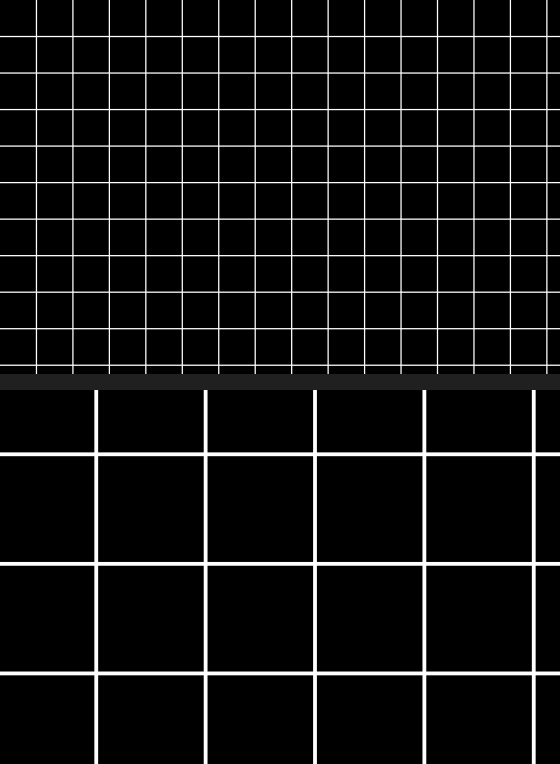
Top: the whole. Bottom: its middle third, enlarged.
Reproduce this pattern procedurally as a WebGL 2 fragment shader.

```glsl
#version 300 es
precision highp float;

uniform vec2 u_resolution;
out vec4 fragColor;

// Box-filtered coverage of a line, per axis; all lengths in cells
vec2 lineCoverage(vec2 cell, vec2 pixel, float halfWidth) {
    vec2 nearestLine = max(floor(cell + 0.5), 1.0); // no line on the outer edge
    vec2 d = abs(cell - nearestLine);
    vec2 low = max(d - 0.5 * pixel, vec2(-halfWidth));
    vec2 high = min(d + 0.5 * pixel, vec2(halfWidth));
    return clamp((high - low) / pixel, 0.0, 1.0);
}

void main() {
    // Cells counted from the upper left corner
    vec2 cellsAcross = vec2(15.36, 10.24);
    vec2 uv = gl_FragCoord.xy / u_resolution;
    vec2 cell = vec2(uv.x, 1.0 - uv.y) * cellsAcross;
    vec2 pixel = cellsAcross / u_resolution;

    // Union of the vertical and horizontal lines
    vec2 cover = lineCoverage(cell, pixel, 0.0174);
    float grid = 1.0 - (1.0 - cover.x) * (1.0 - cover.y);

    vec3 background = vec3(0.0);
    vec3 lineColor = vec3(1.0);
    fragColor = vec4(mix(background, lineColor, grid), 1.0);
}
```
